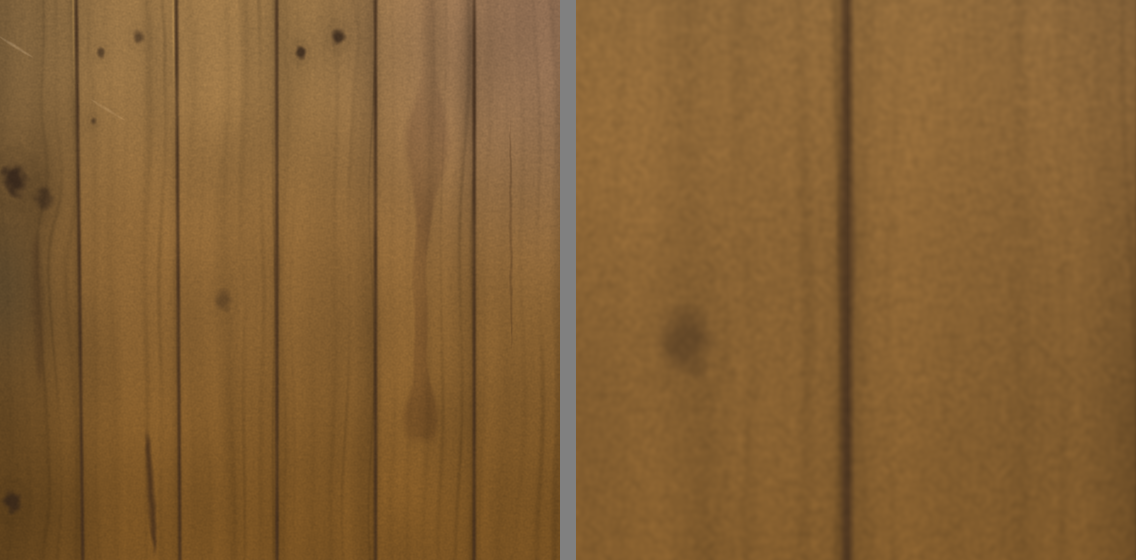
Left: the whole. Right: its middle third, enlarged.
This texture is drawn by a three.js fragment shader. Its source:

```glsl
// Varnished pine cladding: six upright boards split by five dark grooves.
// Each board gets stretched gradient-noise grain bent around looped knots;
// cracks, a long stain, scratches and uneven light are layered on top.
varying vec2 vUv;

vec2 hash2(vec2 p) {
  p = vec2(dot(p, vec2(127.1, 311.7)), dot(p, vec2(269.5, 183.3)));
  return fract(sin(p) * 43758.5) * 2.0 - 1.0;
}

float gradientNoise(vec2 p) {
  vec2 i = floor(p), f = fract(p);
  vec2 w = f * f * (3.0 - 2.0 * f);
  float a = dot(hash2(i), f);
  float b = dot(hash2(i + vec2(1.0, 0.0)), f - vec2(1.0, 0.0));
  float c = dot(hash2(i + vec2(0.0, 1.0)), f - vec2(0.0, 1.0));
  float d = dot(hash2(i + 1.0), f - 1.0);
  return mix(mix(a, b, w.x), mix(c, d, w.x), w.y);
}

// Soft line from a to b that tapers at both ends
float streak(vec2 p, vec2 a, vec2 b, float width) {
  vec2 ab = b - a;
  float h = clamp(dot(p - a, ab) / dot(ab, ab), 0.0, 1.0);
  float taper = sin(3.1416 * h);
  float d = length(p - a - ab * h) / (width * (0.4 + 0.6 * taper));
  return (1.0 - smoothstep(0.0, 1.0, d)) * smoothstep(0.0, 0.5, taper);
}

float bump(float x, float center, float radius) {
  float d = (x - center) / radius;
  return exp(-d * d);
}

void main() {
  vec2 p = vUv;

  // Board layout; the left grooves lean slightly
  float lean = 0.012 * (p.y - 0.5) * (1.0 - smoothstep(0.1, 0.55, p.x));
  float across = (p.x + lean - 0.1425) / 0.1762 + 1.0;
  float id = floor(across);
  float u = fract(across);
  float odd = mod(id, 2.0);

  // Knots: a pair on each of the first boards, plus a stray on two of them
  float core = 0.0, halo = 0.0, bend = 0.0;
  float wobble = gradientNoise(p * 70.0);
  for (int i = 0; i < 3; i++) {
    float n = float(i);
    float side = n * 2.0 - 1.0;
    vec2 knot = vec2(mix(0.5 + 0.05 * id, 0.43, odd) + side * mix(0.15, 0.19, odd),
                     mix(0.663 - 0.108 * id, 0.92, odd) + side * mix(-0.017, 0.014, odd));
    float radius = mix(0.026 - 0.004 * id - 0.005 * n, 0.008 + 0.001 * id + 0.003 * n, odd);
    float strength = id < 0.5 ? 0.95 - 0.4 * n : mix(0.35, 0.45 + 0.14 * id, odd);
    if (i == 1 && id == 2.0) strength = 0.0;
    if (i == 2) {
      knot = vec2(0.29 - 0.135 * id, 0.104 + 0.68 * id);
      radius = 0.019 - 0.012 * id;
      strength = id < 1.5 ? 0.8 - 0.25 * id : 0.0;
    }
    strength *= step(id, 3.5);
    vec2 q = (vec2(u, p.y) - knot) * vec2(0.1762, 0.78) / radius;
    float d = length(q) + 0.5 * wobble;
    core = max(core, strength * (1.0 - smoothstep(0.25, 1.15, d)));
    halo += strength * exp(-d * 0.7) * (0.75 + 0.25 * sin(d * 5.0));
    bend += strength * q.x * exp(-0.12 * dot(q, q)) * radius;
  }

  // Light: pale at the top, deep brown below, dim left, hazy upper right
  vec3 color = mix(vec3(0.477, 0.325, 0.135), vec3(0.545, 0.393, 0.207),
                   smoothstep(0.0, 0.6, p.y));
  color = mix(color, vec3(0.6, 0.458, 0.275), smoothstep(0.5, 0.95, p.y));
  color = mix(color, vec3(0.58, 0.442, 0.34),
              0.9 * smoothstep(0.5, 1.0, p.x) * smoothstep(0.4, 1.0, p.y));
  color *= mix(vec3(0.8, 0.81, 0.83), vec3(1.0), smoothstep(-0.05, 0.28, p.x));
  color *= 1.0 + 0.03 * hash2(vec2(id, 4.0)).x;

  // Long wavy grain: sparse thin lines, mostly toward the right of each board
  float sway = gradientNoise(vec2(u * 1.5 + id * 17.3, p.y * 2.6 + id * 3.1));
  float g = u + 0.16 * sway - bend * 3.0;
  float band = gradientNoise(vec2(g * 6.0 + id * 31.7, p.y * 0.7));
  float lines = pow(0.5 + 0.5 * sin(g * 36.0 + band * 5.0 + id * 2.0), 4.0);
  float patchy = clamp(0.65 + 1.3 * gradientNoise(vec2(u * 4.0 + id * 7.7, p.y * 3.0)), 0.0, 1.0);
  color *= 1.0 + 0.12 * band;
  color *= 1.0 - lines * patchy * (0.035 + 0.085 * smoothstep(0.4, 0.75, u));
  color *= 1.0 + 0.11 * gradientNoise(p * vec2(9.0, 6.0));

  // Long stain on the fifth board: two bulbs joined by a narrow neck
  float stainWidth = 0.013 + 0.028 * bump(p.y, 0.745, 0.085) + 0.02 * bump(p.y, 0.25, 0.05);
  float stainX = 0.751 + 0.014 * smoothstep(0.5, 0.8, p.y) + 0.008 * gradientNoise(p * 11.0);
  float stain = 1.0 - smoothstep(0.65, 1.2, abs(p.x - stainX) / stainWidth);
  stain *= smoothstep(0.2, 0.228, p.y) * (1.0 - 0.75 * smoothstep(0.77, 0.9, p.y));
  stain *= 0.9 + 0.5 * gradientNoise(p * vec2(20.0, 9.0));
  color *= 1.0 - stain * vec3(0.13, 0.15, 0.13);

  // Grey weathering on the left board
  float grey = bump(p.x, 0.0, 0.065) * bump(p.y, 0.49, 0.12);
  color = mix(color, vec3(0.31, 0.26, 0.175), 0.5 * grey);

  // Knots and cracks
  color *= 1.0 - 0.24 * min(halo, 1.0);
  color = mix(color, vec3(0.2, 0.14, 0.1), 0.85 * core);
  vec2 rough = p + vec2(0.003 * gradientNoise(p * vec2(60.0, 45.0)), 0.0);
  float crack = 0.7 * streak(rough, vec2(0.262, 0.24), vec2(0.277, 0.0), 0.011);
  crack = max(crack, 0.28 * streak(rough, vec2(0.911, 0.8), vec2(0.914, 0.35), 0.0045));
  crack = max(crack, 0.28 * streak(rough, vec2(0.063, 0.6), vec2(0.072, 0.3), 0.018));
  color = mix(color, vec3(0.25, 0.165, 0.1), crack);

  // Grooves: soft dark core, wider shade on the left, gleam at the upper left
  float seam = floor(across + 0.5);
  float offset = (across - seam) * 0.1762;
  float wear = 1.0 + 0.6 * gradientNoise(vec2(seam * 5.3, p.y * 9.0));
  float swell = 0.4 * bump(p.y, 0.52, 0.035) * bump(seam, 3.0, 0.4);
  float shadeWidth = offset < 0.0 ? 0.007 + 0.005 * smoothstep(4.0, 5.0, seam) : 0.003;
  color *= 1.0 - 0.24 * wear * exp(-abs(offset) / shadeWidth);
  color = mix(color, vec3(0.27, 0.185, 0.12),
              0.66 * wear * (1.0 - smoothstep(0.0, 0.0058 + 0.004 * swell, abs(offset + 0.0005))));
  float gleam = bump(offset, -0.006, 0.0025) * smoothstep(0.78, 0.97, p.y);
  color += vec3(0.13, 0.105, 0.055) * gleam * (1.0 - smoothstep(0.32, 0.5, p.x));

  // Pale scratches, broken up along their length
  for (int i = 0; i < 2; i++) {
    vec2 start = vec2(0.163, -0.112) * float(i) + vec2(-0.005, 0.937);
    float faint = (0.11 - 0.05 * float(i)) * (0.8 + gradientNoise(p * 60.0));
    color += faint * streak(rough, start, start + vec2(0.068, -0.042), 0.0045);
  }

  // Speckle over the varnish
  color *= 1.0 + 0.085 * gradientNoise(p * 230.0 + 0.3) + 0.055 * gradientNoise(p * 110.0);
  gl_FragColor = vec4(color, 1.0);
}
```
